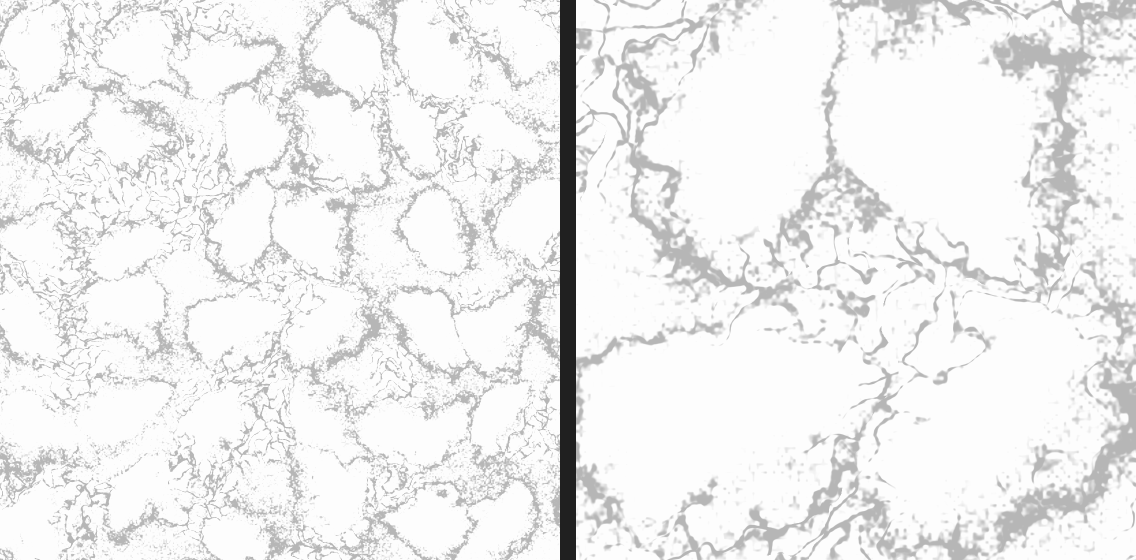
Left, the full canvas; right, a detail of the centre.
A Shadertoy shader for this texture:

```glsl
// Pale grey speckled veins and membranes wrapped around white rounded blobs.
#define PAPER 0.994
#define INK 0.715
#define BLOB_GRID 6.0
#define BLOB_AXES vec2(0.58, 0.38)
#define BLOB_JITTER 0.42
#define RIM_WIDTH 0.026
#define MEMBRANE_SCALE vec2(4.2, 9.0)
#define NET_SCALE 82.0
#define GRAIN_SCALE 410.0
#define DENSITY 0.98

vec2 hash2(vec2 p) {
    vec3 q = fract(p.xyx * vec3(0.1031, 0.1030, 0.0973));
    q += dot(q, q.yzx + 33.33);
    return fract((q.xx + q.yz) * q.zy);
}

float noise(vec2 p) {
    vec2 i = floor(p), f = fract(p);
    f = f * f * (3.0 - 2.0 * f);
    float low = mix(hash2(i).x, hash2(i + vec2(1, 0)).x, f.x);
    float high = mix(hash2(i + vec2(0, 1)).x, hash2(i + vec2(1, 1)).x, f.x);
    return mix(low, high, f.y);
}

vec2 noise2(vec2 p) {
    return vec2(noise(p), noise(p + 71.7)) - 0.5;
}

// Gap between the two nearest seeds: zero on the cell walls.
float cellWall(vec2 p) {
    vec2 cell = floor(p);
    float first = 9.0, second = 9.0;
    for (int y = -1; y <= 1; y++)
    for (int x = -1; x <= 1; x++) {
        vec2 c = cell + vec2(x, y);
        float d = length(c + 0.1 + 0.8 * hash2(c) - p);
        second = min(second, max(first, d));
        first = min(first, d);
    }
    return second - first;
}

// x: signed distance to the blob outline, yz: position in the blob's own frame.
vec3 blobs(vec2 p) {
    vec2 cell = floor(p), local = vec2(0.0);
    float first = 9.0, second = 9.0;
    for (int y = -1; y <= 1; y++)
    for (int x = -1; x <= 1; x++) {
        vec2 c = cell + vec2(x, y);
        vec2 r = p - c - 0.5 - BLOB_JITTER * (hash2(c) - 0.5);
        vec2 rnd = hash2(c + 41.0);
        float angle = 6.2832 * rnd.x, ca = cos(angle), sa = sin(angle);
        r = vec2(ca * r.x + sa * r.y, ca * r.y - sa * r.x);
        float d = (length(r / (BLOB_AXES * mix(0.85, 1.1, rnd.y))) - 1.0) * 0.4;
        second = min(second, max(first, d));
        if (d < first) { first = d; local = r; }
    }
    return vec3(max(first, 0.5 * (first - second)), local);
}

float inkAt(vec2 uv) {
    // Ragged outlines from four octaves of warp
    vec2 fine = 0.018 * noise2(uv * 46.0) + 0.010 * noise2(uv * 115.0);
    vec2 p = uv + 0.05 * noise2(uv * 12.0) + 0.022 * noise2(uv * 25.0) + fine;
    vec3 blob = blobs(p * BLOB_GRID + 7.0);
    float d = blob.x, outside = smoothstep(-0.03, 0.03, d);
    float patchy = noise(uv * 14.0 + 19.0), rough = noise(uv * 95.0);
    float mesh = 1.0 - smoothstep(0.02, 0.32, cellWall((uv + 0.5 * fine) * NET_SCALE));

    // Dark broken rim with a fainter skirt, pierced by small round holes
    float strength = mix(0.22, 1.0, smoothstep(0.2, 0.7, noise(uv * 13.0 + 5.0)));
    float rim = exp(-abs(d) / RIM_WIDTH) * strength * mix(0.55, 0.9, mesh);
    rim += 0.2 * exp(-abs(d) / 0.085);

    // Dust on one side within each blob, and a halo around it
    float side = smoothstep(-0.02, 0.22, blob.z + 0.3 * (noise(uv * 26.0) - 0.5));
    float dust = mix(0.34 * side * smoothstep(-0.34, -0.08, d),
                     0.12 + 0.22 * smoothstep(0.2, 0.7, patchy), outside);
    dust *= 0.4 + 1.1 * rough;

    // Short curls in the dusty side
    float contour = abs(noise(uv * 42.0 + 30.0 * fine) - 0.5);
    float curls = (1.0 - smoothstep(0.01, 0.09, contour)) * side * (1.0 - outside);
    curls *= 0.5 * smoothstep(-0.32, -0.12, d) * smoothstep(0.3, 0.6, noise(uv * 33.0));

    // Small round meshes close to the rims
    mesh *= exp(-abs(d) / 0.12) * mix(side, 1.0, outside) * 0.3;

    // Long stretched membrane cells in patches
    float sheet = smoothstep(0.5, 0.6, noise(uv * 8.5 + 47.0)) * smoothstep(-0.16, -0.08, d);
    float wall = cellWall(blob.yz * MEMBRANE_SCALE + 0.4 * noise2(uv * 30.0));
    float membrane = (1.0 - smoothstep(0.02, 0.19, wall)) * sheet * (0.4 + 0.5 * rough);
    float clear = 1.0 - 0.65 * sheet;

    // Grain breaks the density into soft specks
    float density = DENSITY * (rim * mix(0.6, 1.0, clear) + (dust + mesh) * clear + curls + membrane);
    float grain = noise(uv * GRAIN_SCALE);
    return smoothstep(-0.08, 0.42, density - 0.1 - 0.7 * grain);
}

void mainImage(out vec4 fragColor, in vec2 fragCoord) {
    // Four samples per pixel
    float ink = 0.0;
    for (int i = 0; i < 4; i++) {
        vec2 offset = 0.5 * vec2(i % 2, i / 2) - 0.25;
        ink += 0.25 * inkAt((fragCoord + offset) / iResolution.y);
    }
    fragColor = vec4(vec3(mix(PAPER, INK, ink)), 1.0);
}
```
